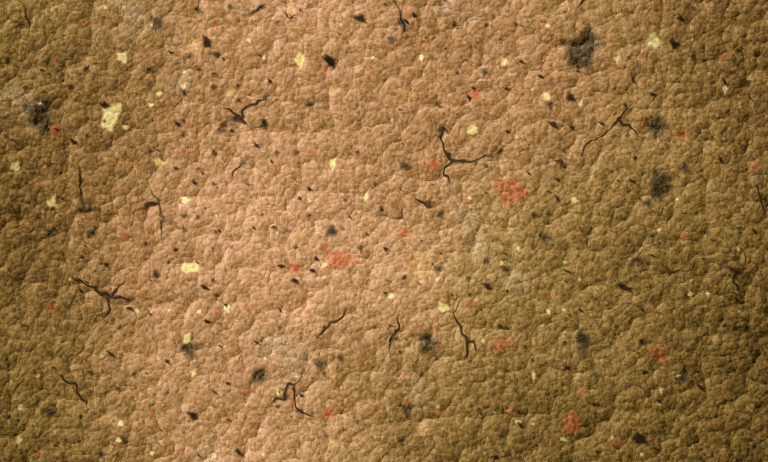
Give the GLSL for this texture, as a Shadertoy shader.

```glsl
// Weathered earthen clay: grainy lit relief with stone chips, pits and short cracks.

const vec3 SHADOW_CLAY = vec3(0.23, 0.16, 0.05);
const vec3 MID_CLAY    = vec3(0.57, 0.43, 0.235);
const vec3 LIGHT_CLAY  = vec3(0.88, 0.71, 0.50);
const vec3 CREAM_CHIP  = vec3(0.95, 0.86, 0.55);
const vec3 BRICK_CHIP  = vec3(0.74, 0.38, 0.22);
const vec3 TAN_CHIP    = vec3(0.84, 0.65, 0.40);
const vec3 COAL_CHIP   = vec3(0.20, 0.17, 0.10);
const vec3 PALE_DUST   = vec3(0.78, 0.69, 0.57);
const vec3 PIT_COLOR   = vec3(0.09, 0.06, 0.03);

const float EDGE_TONE = 0.42;       // tone far from the light
const float GLOW_TONE = 0.31;       // added tone at its centre
const float GLOW_X = 0.36;          // light centre across the canvas
const float RELIEF_STRENGTH = 0.075;
const float GRAIN_STRENGTH = 0.15;
const float MOTTLE_STRENGTH = 0.08;
const float CHIP_DENSITY = 0.36;
const float PIT_DENSITY = 0.17;
const float CRACK_WIDTH = 0.045;
const mat2 TURN = mat2(0.8, 0.6, -0.6, 0.8);

vec2 hash2(vec2 p) {
    vec3 q = fract(p.xyx * vec3(0.1031, 0.1030, 0.0973));
    q += dot(q, q.yzx + 33.33);
    return fract((q.xx + q.yz) * q.zy);
}

// Cellular noise: nearest distance, second distance, cell value
vec3 cells(vec2 p) {
    vec2 base = floor(p), f = p - base;
    vec3 c = vec3(9.0, 9.0, 0.0);
    for (int j = -1; j <= 1; j++)
    for (int i = -1; i <= 1; i++) {
        vec2 o = vec2(i, j), r = hash2(base + o + 50.0);
        float d = length(o + r - f);
        if (d < c.x) c = vec3(d, c.x, fract(r.x * 7.0 + r.y * 13.0));
        else c.y = min(c.y, d);
    }
    return c;
}

// Layered, turned sines for broad variation
float waves(vec2 p) {
    float sum = 0.0, amp = 0.5;
    for (int i = 0; i < 5; i++) {
        p = TURN * p * 1.7 + 2.3;
        sum += amp * sin(p.x + 1.4 * sin(p.y));
        amp *= 0.62;
    }
    return sum;
}

// Pebbly height with equal slope in every octave
float height(vec2 p) {
    float h = 0.0, scale = 21.0;
    for (int i = 0; i < 3; i++) {
        float d = cells(p * scale).x;
        h -= d * d / scale;
        p = TURN * p + 1.7;
        scale *= 2.3;
    }
    return h;
}

// Irregular convex polygon per grid cell: signed distance, random kind
vec2 chip(vec2 p, float seed) {
    vec2 cell = floor(p) + seed;
    vec2 look = hash2(cell + 17.0);
    vec2 q = fract(p) - 0.5 - (hash2(cell) - 0.5) * 0.24;
    float size = mix(0.09, 0.23, look.x * look.x), d = -1.0;
    for (int i = 0; i < 5; i++) {
        vec2 r = hash2(cell + 31.0 * float(i + 2));
        float a = 6.2832 * (float(i) + 0.8 * r.x) / 5.0;
        d = max(d, dot(q, vec2(cos(a), sin(a))) - size * mix(0.55, 1.0, r.y));
    }
    return vec2(d, look.y);
}

void mainImage(out vec4 fragColor, in vec2 fragCoord) {
    vec2 uv = fragCoord / iResolution.xy;
    vec2 p = fragCoord / iResolution.y;
    float pixel = 1.0 / iResolution.y;
    vec2 warp = vec2(waves(p * 16.0), waves(p * 16.0 + 40.0));
    vec2 q = p + 0.006 * warp;

    // Uneven light, brightest left of the middle
    float dx = uv.x - GLOW_X - 0.08 * (uv.y - 0.5);
    dx /= dx < 0.0 ? 0.29 : 0.42;
    float light = EDGE_TONE + GLOW_TONE * exp(-dx * dx) + 0.08 * (uv.y - 0.5);

    // Clay surface
    vec2 toLight = vec2(-0.0011, 0.0011);
    float relief = (height(q - toLight) - height(q + toLight)) / 0.0031;
    float grain = cells(p * 140.0).z - 0.5;
    float mottle = waves(p * 3.0 + 9.0);
    float detail = RELIEF_STRENGTH * relief + GRAIN_STRENGTH * grain;
    float tone = light + detail + MOTTLE_STRENGTH * mottle;
    float t = (tone - 0.23) / 0.34;
    vec3 col = t < 1.0 ? mix(SHADOW_CLAY, MID_CLAY, max(t, -0.4))
                       : mix(MID_CLAY, LIGHT_CLAY, min(t - 1.0, 1.3));
    float rosy = smoothstep(0.45, 0.75, light) + 0.4 * waves(p * 2.0 + 70.0);
    col *= mix(vec3(0.98, 1.01, 0.94), vec3(1.03, 0.98, 1.03), clamp(rosy, 0.0, 1.0));
    col = mix(col, PALE_DUST + detail, 0.4 * smoothstep(0.65, 1.1, waves(p * 4.0 + 25.0)));

    // Stone chips, coarse to fine
    float scale = 6.0;
    for (int i = 0; i < 3; i++) {
        vec2 c = chip((p + 0.05 * warp / scale) * scale, 100.0 * float(i + 1));
        float k = c.y / CHIP_DENSITY;
        vec4 stone = k < 0.14 ? vec4(CREAM_CHIP, 0.9) : k < 0.36 ? vec4(BRICK_CHIP, 0.6)
                   : k < 0.72 ? vec4(TAN_CHIP, 0.45) : vec4(COAL_CHIP, 0.75);
        float soft = pixel * scale + (k > 0.72 ? 0.06 : 0.015);
        float cover = step(k, 1.0) * smoothstep(soft, -soft, c.x);
        col = mix(col, stone.rgb * (0.35 + light) + 0.7 * detail, cover * stone.a);
        scale *= 2.2;
    }

    // Slanted dark pits
    for (int i = 0; i < 2; i++) {
        float s = 11.0 + 13.0 * float(i);
        vec2 c = chip(TURN * q * s * vec2(0.8, 1.5), 500.0 + 90.0 * float(i));
        float soft = pixel * s + 0.03;
        col = mix(col, PIT_COLOR, 0.8 * step(c.y, PIT_DENSITY) * smoothstep(soft, -soft, c.x + 0.04));
    }

    // Short broken cracks along cell borders
    vec3 plate = cells((p + 0.022 * warp) * 6.0);
    float broken = smoothstep(0.3, 0.75, waves(p * 7.0 + 55.0));
    float crack = 1.0 - smoothstep(0.0, CRACK_WIDTH + 6.0 * pixel, plate.y - plate.x);
    col = mix(col, PIT_COLOR, 0.75 * crack * broken);

    fragColor = vec4(clamp(col, 0.0, 1.0), 1.0);
}
```
